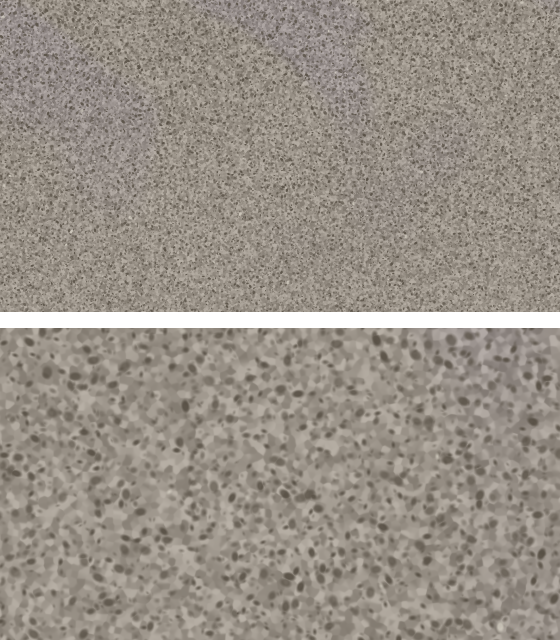
Top: the whole. Bottom: its middle third, enlarged.
A WebGL 1 fragment shader for this texture:

```glsl
precision highp float;
// Speckled warm grey stone: a pale ground of fine cellular grain, two sizes
// of dark irregular chips, rare bright glints and faint lilac stains.
// Chips and grain come from jittered cells, the broad shading from sines.

uniform vec2 u_resolution;

const vec3 GROUND = vec3(0.615, 0.585, 0.545);
const vec3 CHIP = vec3(0.335, 0.305, 0.262);
const vec3 GLINT = vec3(0.86, 0.84, 0.79);
const vec3 LILAC_SHIFT = vec3(-0.012, -0.014, 0.018);

// Cells per canvas height
const float COARSE_CELLS = 74.0;
const float FINE_CELLS = 118.0;
const float GRAIN_CELLS = 150.0;
const float GLINT_CELLS = 60.0;

// Share of cells that hold a chip
const float COARSE_SHARE = 0.48;
const float FINE_SHARE = 0.32;
const float GLINT_SHARE = 0.012;

const float GRAIN_CONTRAST = 0.21;
const float EDGE_SOFTNESS = 0.0023;

vec3 hash3(vec2 cell) {
  vec3 q = fract(cell.xyx * vec3(0.1031, 0.1030, 0.0973));
  q += dot(q, q.yxz + 33.33);
  return fract((q.xxy + q.yzz) * q.zyx);
}

// Coverage by scattered, randomly turned oval chips
float chips(vec2 p, float cells, float share, float size, float seed) {
  vec2 q = p * cells;
  vec2 home = floor(q);
  float edge = cells * max(EDGE_SOFTNESS, 0.5 / u_resolution.y);
  float cover = 0.0;
  for (int j = -1; j <= 1; j++) {
    for (int i = -1; i <= 1; i++) {
      vec2 cell = home + vec2(float(i), float(j));
      vec3 place = hash3(cell + seed);
      vec3 form = hash3(cell + seed + 57.0);
      vec2 d = q - cell - place.xy;
      float turn = form.x * 3.1416;
      float c = cos(turn);
      float s = sin(turn);
      d = vec2(c * d.x + s * d.y, c * d.y - s * d.x);
      d *= vec2(0.85, 1.0 + 0.4 * form.y);
      float radius = size * mix(0.14, 0.37, form.z * form.z);
      float chip = 1.0 - smoothstep(radius - edge, radius + edge, length(d));
      chip *= step(place.z, share) * mix(0.6, 1.0, form.y);
      cover = max(cover, chip);
    }
  }
  return cover;
}

// Softly blended random tone of the nearest cells, centred on zero
float grain(vec2 p) {
  vec2 q = p * GRAIN_CELLS;
  vec2 home = floor(q);
  float sum = 0.0;
  float total = 0.0;
  for (int j = -1; j <= 1; j++) {
    for (int i = -1; i <= 1; i++) {
      vec2 cell = home + vec2(float(i), float(j));
      vec3 h = hash3(cell + 211.0);
      vec2 d = q - cell - h.xy;
      float weight = exp(-6.0 * dot(d, d));
      sum += weight * (h.z - 0.5);
      total += weight;
    }
  }
  return sum / total;
}

// Broad uneven field of layered sines, roughly -1 to 1
float drift(vec2 p) {
  float a = sin(p.x * 7.1 + 1.6 * sin(p.y * 4.3 + 0.7));
  float b = sin(p.y * 6.2 - p.x * 3.7 + 1.3 * sin(p.x * 8.9));
  float c = sin(p.x * 17.0 + p.y * 13.0 + 2.0 * sin(p.y * 9.0));
  return 0.45 * a + 0.35 * b + 0.2 * c;
}

void main() {
  vec2 p = gl_FragCoord.xy / u_resolution.y;
  float height = p.y;

  // Ground with grain, gentle shading and lilac stains toward the top
  vec3 colour = GROUND + GRAIN_CONTRAST * grain(p);
  colour += 0.010 * drift(p * 0.8 + 3.1);
  float stain = smoothstep(0.0, 0.6, drift(p + 1.9)) * smoothstep(0.0, 0.9, height);
  colour += LILAC_SHIFT * stain;

  // Dark chips, larger toward the top
  float size = mix(0.88, 1.14, height);
  float fine = chips(p, FINE_CELLS, FINE_SHARE, size, 17.0);
  float coarse = chips(p, COARSE_CELLS, COARSE_SHARE, size * 1.08, 91.0);
  colour = mix(colour, CHIP, 0.55 * fine);
  colour = mix(colour, CHIP, 0.9 * coarse);

  // Rare bright glints
  float glint = chips(p, GLINT_CELLS, GLINT_SHARE, 0.9, 143.0);
  colour = mix(colour, GLINT, 0.8 * glint);

  gl_FragColor = vec4(clamp(colour, 0.0, 1.0), 1.0);
}
```
